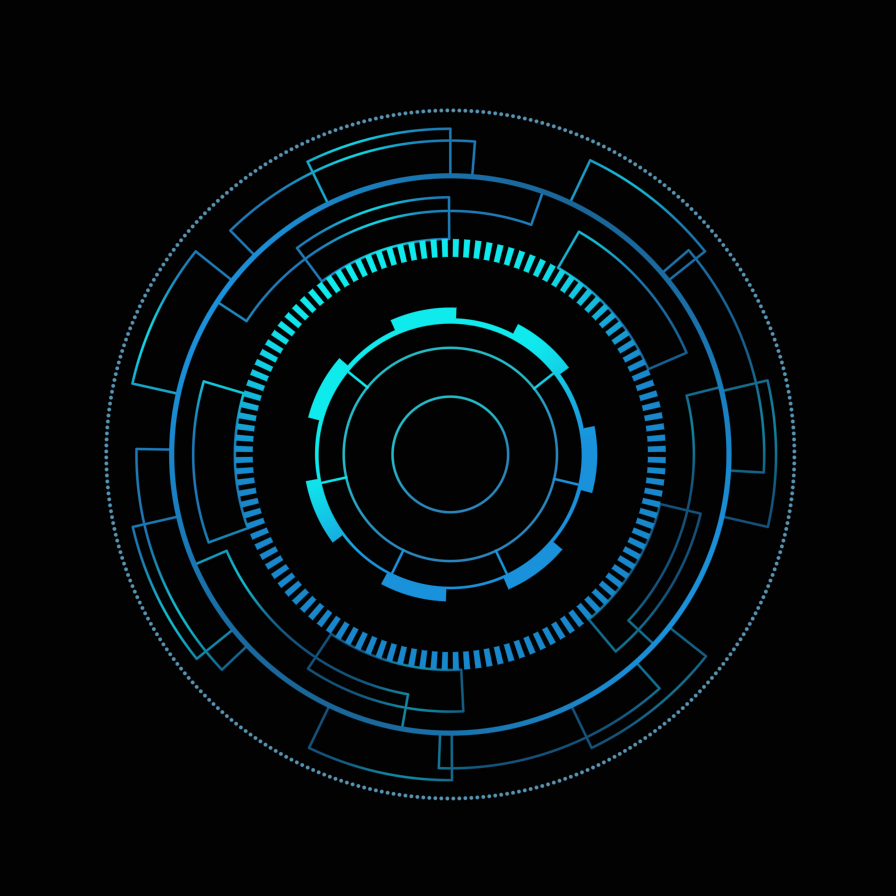
A Shadertoy shader for this background:

```glsl
const vec2 CENTER = vec2(0.5026, 0.4928);
const vec3 BACKDROP = vec3(0.006, 0.007, 0.008);
const vec3 CYAN = vec3(0.06, 0.92, 0.93);
const vec3 SKY = vec3(0.10, 0.57, 0.86);
const vec3 STEEL = vec3(0.10, 0.40, 0.60);
const vec3 MIST = vec3(0.40, 0.68, 0.82);

const float CORE_RADIUS = 0.0645;
const float HUB_RADIUS = 0.119;
const float COG_RADIUS = 0.149;
const float TOOTH_RADIUS = 0.164;
const vec2 TICK_RADII = vec2(0.2205, 0.2405);
const float MAIN_RADIUS = 0.311;
const float DOT_RADIUS = 0.384;
const float LINE = 0.0014;       // half width of thin lines
const float MAIN_LINE = 0.0029;  // half width of the main ring
const float TICKS = 120.0;
const float DOTS = 360.0;
const float SEVENTH = 360.0 / 7.0;

// Angular spans of the irregular brackets, in degrees
const vec2 OUTER_SPANS[4] = vec2[](
    vec2(-3.3, 40.6), vec2(85.5, 134.5), vec2(179.0, 223.3), vec2(267.9, 311.8));
const vec2 INNER_SPANS[3] = vec2[](
    vec2(70.6, 146.8), vec2(203.3, 260.0), vec2(317.0, 374.0));
const vec2 TICK_SPANS[5] = vec2[](
    vec2(23.3, 60.0), vec2(90.3, 126.6), vec2(163.5, 200.0),
    vec2(236.4, 272.9), vec2(310.0, 346.7));

float angleGap(float a, float b) {
    return abs(mod(a - b + 180.0, 360.0) - 180.0);
}

// Signed distance to a ring sector; polar = (radius, degrees)
float sector(vec2 polar, vec2 radii, vec2 span) {
    float side = angleGap(polar.y, 0.5 * (span.x + span.y)) - 0.5 * (span.y - span.x);
    vec2 q = vec2(radians(side) * polar.x,
                  abs(polar.x - 0.5 * (radii.x + radii.y)) - 0.5 * (radii.y - radii.x));
    return length(max(q, 0.0)) + min(max(q.x, q.y), 0.0);
}

float coverage(float d, float aa) {
    return smoothstep(aa, -aa, d);
}

float stroke(float d, float halfWidth, float aa) {
    return coverage(abs(d) - halfWidth, aa);
}

// Alternation of bright and dim around the circle
float lobes(float angle, float count, float phase) {
    return 0.5 + 0.5 * cos(count * radians(angle - phase));
}

void mainImage(out vec4 fragColor, in vec2 fragCoord) {
    float side = min(iResolution.x, iResolution.y);
    vec2 p = (fragCoord - 0.5 * iResolution.xy) / side + 0.5 - CENTER;
    float aa = 0.8 / side;
    float r = length(p);
    float angle = degrees(atan(p.y, p.x + 1e-7));
    vec2 polar = vec2(r, angle);
    vec3 color = BACKDROP;

    // Light falls from the upper left
    float light = smoothstep(-0.5, 0.5, cos(radians(angle - 120.0)));
    float topLight = smoothstep(0.1, 0.95, cos(radians(angle - 105.0)));

    // Brackets: regular outer set, then the irregular sets
    float bracket = 1e3;
    for (int i = 0; i < 7; i++) {
        float start = 90.0 + float(i) * SEVENTH;
        bracket = min(bracket, abs(sector(polar, vec2(MAIN_RADIUS, 0.3635), vec2(start, start + 26.0))));
    }
    for (int i = 0; i < 4; i++)
        bracket = min(bracket, abs(sector(polar, vec2(MAIN_RADIUS, 0.3503), OUTER_SPANS[i])));
    for (int i = 0; i < 3; i++)
        bracket = min(bracket, abs(sector(polar, vec2(0.2718, MAIN_RADIUS), INNER_SPANS[i])));
    for (int i = 0; i < 5; i++)
        bracket = min(bracket, abs(sector(polar, vec2(TICK_RADII.y, 0.287), TICK_SPANS[i])));
    float glint = pow(lobes(angle, 7.0, 108.0), 3.0) * (0.2 + 0.65 * lobes(angle, 1.0, 140.0));
    vec3 bracketColor = mix(STEEL * (0.8 + 0.4 * light), CYAN, glint);
    color = mix(color, bracketColor, stroke(bracket, LINE, aa));

    // Main ring
    vec3 mainColor = mix(STEEL, SKY, lobes(angle, 2.0, 150.0));
    color = mix(color, mainColor, stroke(r - MAIN_RADIUS, MAIN_LINE, aa));

    // Tick ring
    float tickGap = (abs(fract(angle / 360.0 * TICKS) - 0.5) - 0.27) * radians(360.0) * r / TICKS;
    float tickBand = max(TICK_RADII.x - r, r - TICK_RADII.y);
    vec3 tickColor = mix(SKY * 0.93, CYAN, topLight);
    color = mix(color, tickColor, coverage(max(tickGap, tickBand), aa));

    // Dotted rim
    float dotAlong = (fract(angle / 360.0 * DOTS) - 0.5) * radians(360.0) * r / DOTS;
    float dotDist = length(vec2(dotAlong, r - DOT_RADIUS)) - 0.0021;
    color = mix(color, MIST * 0.85, coverage(dotDist, aa));

    // Core, hub, cog ring with teeth and spokes
    vec3 cogColor = mix(SKY, CYAN, light);
    float cogWidth = mix(LINE, 0.0031, lobes(angle, 1.0, 75.0));
    float cog = max(stroke(r - CORE_RADIUS, LINE, aa), stroke(r - HUB_RADIUS, LINE, aa));
    color = mix(color, mix(cogColor, MIST, 0.3) * 0.87, cog);
    float teeth = stroke(r - COG_RADIUS, cogWidth, aa);
    for (int i = 0; i < 7; i++) {
        float turn = float(i) * SEVENTH;
        float middle = 100.8 + turn;
        teeth = max(teeth, coverage(sector(polar, vec2(COG_RADIUS, TOOTH_RADIUS),
                                           vec2(middle - 13.2, middle + 13.2)), aa));
        if (i > 0) {
            float spoke = sector(polar, vec2(HUB_RADIUS, COG_RADIUS), vec2(89.6 + turn));
            teeth = max(teeth, coverage(spoke - LINE, aa));
        }
    }
    color = mix(color, cogColor, teeth);

    fragColor = vec4(color, 1.0);
}
```
